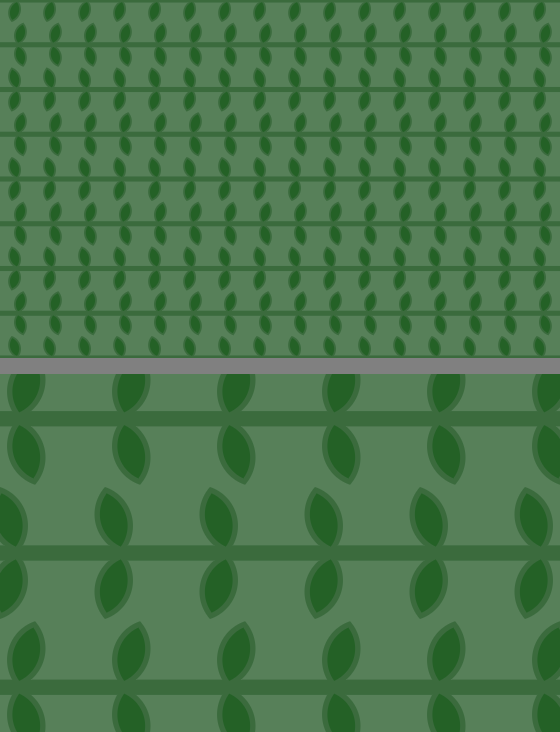
Top, the full canvas; bottom, a detail of the centre.
Give the GLSL for this pattern, as a WebGL 2 fragment shader.

```glsl
#version 300 es
precision highp float;
// Horizontal vines with paired leaves: 16 columns by 8 stems on a sage ground.
// Each leaf is the overlap of two discs, mirrored across its stem; the lean
// swaps side on every other stem. One unit of length is one column width.

uniform vec2 u_resolution;
out vec4 fragColor;

const float COLUMNS = 16.0;
const float STEMS = 8.0;
const float STEM_SPACING = 1.28125;

const vec3 GROUND = vec3(0.34, 0.50, 0.35);
const vec3 STEM_GREEN = vec3(0.23, 0.42, 0.24);
const vec3 LEAF_GREEN = vec3(0.14, 0.38, 0.15);

const float STEM_HALF_WIDTH = 0.073;
const vec2 LEAF_TIP = vec2(-0.167, 0.63);
const float LEAF_HALF_WIDTH = 0.176;
const float RIM_WIDTH = 0.051;

// Distance to a pointed leaf running from base to tip.
float leafDistance(vec2 p, vec2 base, vec2 tip, float halfWidth) {
  vec2 axis = normalize(tip - base);
  vec2 q = p - 0.5 * (base + tip);
  float across = abs(dot(q, vec2(axis.y, -axis.x)));
  float along = dot(q, axis);
  float halfLength = 0.5 * length(tip - base);
  float radius = (halfLength * halfLength + halfWidth * halfWidth) / (2.0 * halfWidth);
  return length(vec2(across + radius - halfWidth, along)) - radius;
}

// Smooth coverage of the inside of a shape.
float coverage(float dist, float pixel) {
  return clamp(0.5 - dist / pixel, 0.0, 1.0);
}

void main() {
  vec2 uv = gl_FragCoord.xy / u_resolution;
  float pixel = COLUMNS / u_resolution.x;

  // Cell coordinates, centred on a stem and on a leaf pair
  float row = floor(uv.y * STEMS + 0.5);
  float lean = 1.0 - 2.0 * mod(row, 2.0);
  vec2 cell = vec2(fract(uv.x * COLUMNS) - 0.5,
                   (uv.y * STEMS - row) * STEM_SPACING);
  vec2 mirrored = vec2(cell.x * lean, abs(cell.y));

  // Shapes
  float stem = mirrored.y - STEM_HALF_WIDTH;
  float leaf = leafDistance(mirrored, vec2(0.0), LEAF_TIP, LEAF_HALF_WIDTH);

  // Stem and leaf rim share a colour, the leaf heart lies on top
  vec3 color = mix(GROUND, STEM_GREEN, coverage(min(stem, leaf), pixel));
  color = mix(color, LEAF_GREEN, coverage(leaf + RIM_WIDTH, pixel));
  fragColor = vec4(color, 1.0);
}
```
